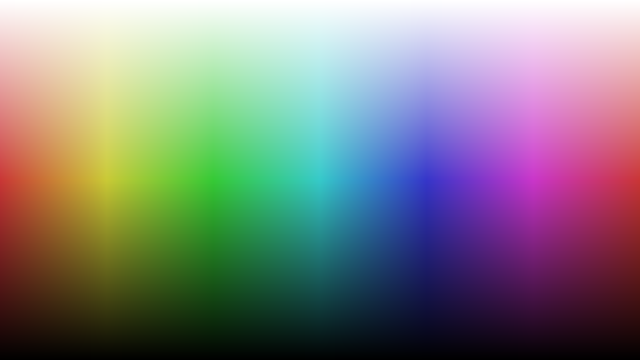
Give the GLSL for this background, as a Shadertoy shader.

```glsl
// A full hue spectrum swept from left to right, fading to black at the
// bottom edge and to white at the top. Each point is an HSL colour:
// hue follows x, lightness follows y, and saturation stays constant.

#define SATURATION 0.58
#define HUE_START 0.0
#define HUE_TURNS 1.0
#define LIGHT_BOTTOM 0.0
#define LIGHT_TOP 1.0

// Fully saturated colour from piecewise linear ramps; hue is in turns.
vec3 pureHue(float hue) {
    vec3 phase = fract(hue + vec3(0.0, 2.0, 1.0) / 3.0);
    return clamp(abs(phase * 6.0 - 3.0) - 1.0, 0.0, 1.0);
}

// Chroma peaks at middle lightness and vanishes at black and white.
vec3 hslToRgb(float hue, float saturation, float lightness) {
    float chroma = saturation * (1.0 - abs(2.0 * lightness - 1.0));
    return lightness + chroma * (pureHue(hue) - 0.5);
}

void mainImage(out vec4 fragColor, in vec2 fragCoord) {
    vec2 uv = fragCoord / iResolution.xy;

    // Horizontal hue sweep and vertical lightness ramp
    float hue = HUE_START + HUE_TURNS * uv.x;
    float lightness = mix(LIGHT_BOTTOM, LIGHT_TOP, uv.y);

    fragColor = vec4(hslToRgb(hue, SATURATION, lightness), 1.0);
}
```
